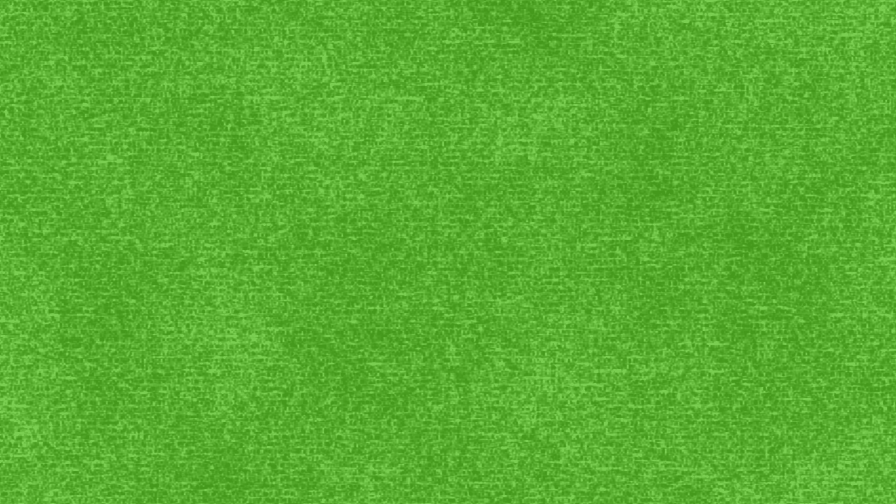
Write a WebGL 1 fragment shader that draws this texture.

```glsl
precision highp float;

uniform vec2 u_resolution;

// Colour: one green, shifted evenly in all channels by the weave
const vec3 BASE_GREEN = vec3(0.354, 0.684, 0.194);
const float DARKEST = -0.085;
const float LIGHTEST = 0.125;

// Feature densities, in cells per canvas height
const vec2 WEFT_CELLS = vec2(88.0, 240.0);
const vec2 WARP_CELLS = vec2(240.0, 105.0);
const vec2 GRAIN_CELLS = vec2(265.0, 255.0);
const vec2 BREAK_CELLS = vec2(45.0, 72.0);
const vec2 PATCH_CELLS = vec2(13.0, 15.0);
const vec2 BROAD_CELLS = vec2(4.5, 4.0);
const float ROWS = 72.0;

// Strength of each layer
const float THREAD_CONTRAST = 0.19;
const float GRAIN_CONTRAST = 0.14;
const float ROW_CONTRAST = 0.022;
const float PATCH_CONTRAST = 0.03;
const float BROAD_CONTRAST = 0.045;
const float HIGHLIGHT_SKEW = 2.5;
const float TONE_VARIANCE = 0.0026;

const float TAU = 6.2831853;

float hash(vec2 p) {
  vec3 q = fract(vec3(p.xyx) * 0.1031);
  q += dot(q, q.yzx + 33.33);
  return fract((q.x + q.y) * q.z);
}

// Smooth value noise centred on zero
float noise(vec2 p) {
  vec2 cell = floor(p);
  vec2 f = fract(p);
  f = f * f * (3.0 - 2.0 * f);
  float low = mix(hash(cell), hash(cell + vec2(1.0, 0.0)), f.x);
  float high = mix(hash(cell + vec2(0.0, 1.0)), hash(cell + vec2(1.0, 1.0)), f.x);
  return mix(low, high, f.y) - 0.5;
}

void main() {
  vec2 uv = gl_FragCoord.xy / u_resolution.y;

  // Fibres along and across the cloth, plus loose grain
  float weft = noise(uv * WEFT_CELLS + 17.0);
  float warp = noise(uv * WARP_CELLS + 71.0);
  float grain = noise(uv * GRAIN_CELLS + 133.0);

  // Soft shading over the whole cloth
  float shading = noise(uv * PATCH_CELLS + 211.0) * PATCH_CONTRAST
                + noise(uv * BROAD_CELLS + 307.0) * BROAD_CONTRAST;

  // Broken rows where the horizontal fibres come to the surface
  float breaks = noise(uv * BREAK_CELLS + 401.0);
  float ridge = cos(uv.y * ROWS * TAU);
  float rowMask = smoothstep(-0.4, 0.8, ridge + 1.5 * breaks);
  float thread = mix(warp, weft, rowMask);

  float tone = thread * THREAD_CONTRAST
             + grain * GRAIN_CONTRAST
             + ridge * (0.8 + breaks) * ROW_CONTRAST
             + shading;

  // Stretch the highlights and compress the shadows
  tone += HIGHLIGHT_SKEW * (tone * tone - TONE_VARIANCE);
  tone = clamp(tone, DARKEST, LIGHTEST);

  gl_FragColor = vec4(BASE_GREEN + tone, 1.0);
}
```
